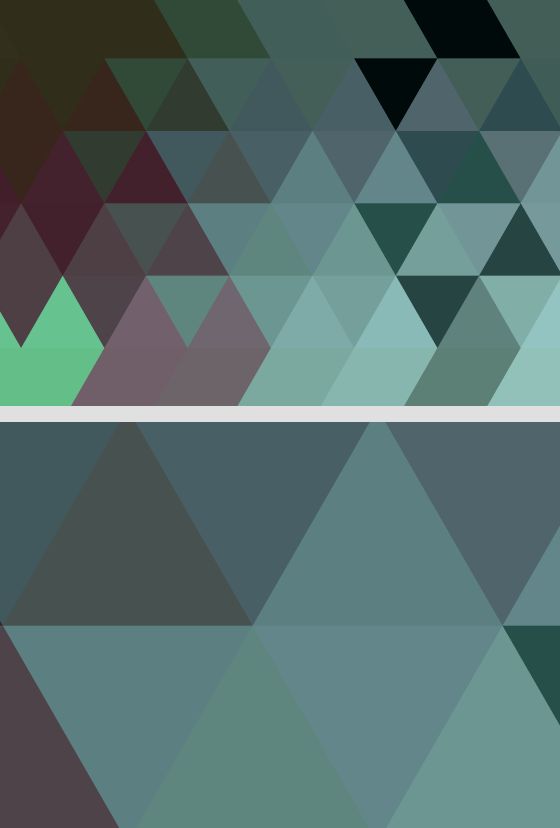
Top, the full canvas; bottom, a detail of the centre.
A Shadertoy shader for this background:

```glsl
// Mosaic of flat equilateral triangles, earthy at left and misty teal at right.

vec2 gradientAt(vec2 cell) {
    float h = fract(sin(dot(cell, vec2(127.1, 311.7))) * 4375.85);
    return vec2(cos(6.2832 * h), sin(6.2832 * h));
}

float gradientNoise(vec2 p) {
    vec2 i = floor(p), f = fract(p), u = f * f * (3.0 - 2.0 * f);
    vec2 e = vec2(1.0, 0.0);
    float low = mix(dot(gradientAt(i), f), dot(gradientAt(i + e), f - e), u.x);
    float high = mix(dot(gradientAt(i + e.yx), f - e.yx), dot(gradientAt(i + 1.0), f - 1.0), u.x);
    return mix(low, high, u.y);
}

// Colour of a tile: an earthy ramp fades into a misty ramp, crossed by a dark column
vec3 tileColour(float row, float column) {
    vec3 earth[5] = vec3[5](vec3(0.195, 0.18, 0.11), vec3(0.22, 0.15, 0.11),
        vec3(0.265, 0.13, 0.175), vec3(0.31, 0.25, 0.275), vec3(0.44, 0.37, 0.42));
    vec3 mist[5] = vec3[5](vec3(0.26, 0.37, 0.345), vec3(0.31, 0.40, 0.42),
        vec3(0.39, 0.53, 0.54), vec3(0.45, 0.62, 0.60), vec3(0.54, 0.73, 0.72));
    vec3 shadow[5] = vec3[5](vec3(0.0, 0.04, 0.045), vec3(0.18, 0.30, 0.315),
        vec3(0.15, 0.31, 0.29), vec3(0.145, 0.267, 0.26), vec3(0.373, 0.514, 0.486));
    float border[5] = float[5](2.9, 2.1, 3.0, 2.6, 3.5);

    int r = int(row);
    if (column == 6.0) return shadow[r];
    if (row == 4.0 && column < 2.0) return vec3(0.40, 0.76, 0.56);

    float t = smoothstep(border[r] - 0.8, border[r] + 0.8, column);
    vec3 right = mist[r] + 0.025 * min(row, 1.0) * (column - 5.0);
    vec3 col = mix(earth[r], right, t) - 0.13 * t * (1.0 - t) * vec3(1.0, -0.2, 0.8);
    return col + 0.025 * gradientNoise(vec2(column, row) * 0.73 + 0.4);
}

vec3 mosaic(vec2 uv) {
    // Triangle lattice: x in triangle sides, y in rows counted from the top
    float x = uv.x * 6.725 + 0.247;
    float y = (1.0 - uv.y) * 5.61 + 0.192;
    float row = floor(y);
    float a = floor(x + 0.5 * y), b = floor(x - 0.5 * y);
    float down = a - b > row + 0.5 ? 0.0 : 1.0;
    float centre = 0.5 * (a + b + 1.0);

    // The bottom row continues the tiles above it as slanted strips
    if (row > 4.5)
        return tileColour(4.0, floor(centre + 0.5)) * vec3(0.98, 0.98, 0.95);

    // A downward triangle repeats the tile above and to its right
    return tileColour(max(row - down, 0.0), max(floor(centre + down), 0.0));
}

void mainImage(out vec4 fragColor, in vec2 fragCoord) {
    // Average 3 x 3 samples for smooth edges
    vec3 sum = vec3(0.0);
    for (int j = -1; j <= 1; j++)
        for (int i = -1; i <= 1; i++)
            sum += mosaic((fragCoord + vec2(i, j) / 3.0) / iResolution.xy);
    fragColor = vec4(sum / 9.0, 1.0);
}
```
